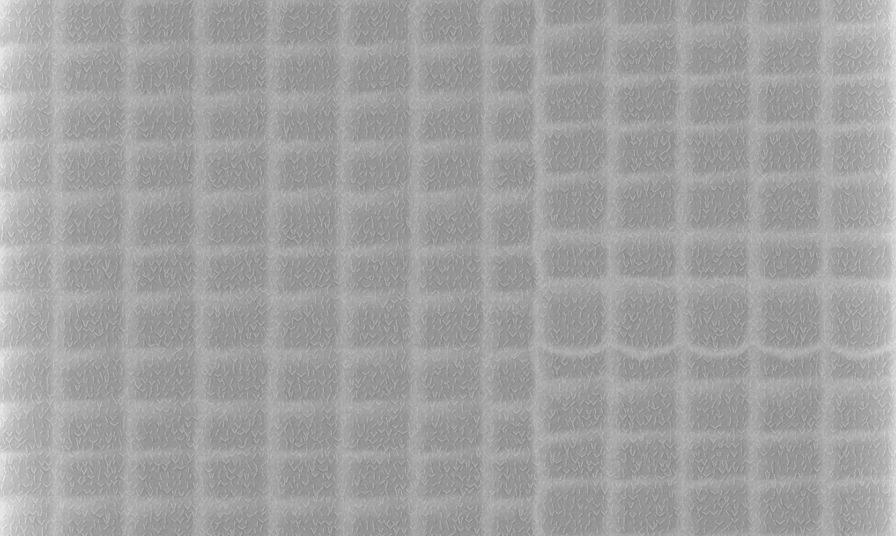
A Shadertoy shader for this pattern:

```glsl
// Grey quilted relief: soft-ridged cells, stippled with short strokes, joined along two wavy seams.

// Lengths are in canvas heights, measured from the top left corner.
const float TAU = 6.2831853;
const vec2 LEFT_PITCH = vec2(0.1337, 0.0948);
const vec2 RIGHT_PITCH = vec2(0.1337, 0.0972);
const vec2 LEFT_ORIGIN = vec2(0.1043, 0.0826);
const vec2 RIGHT_ORIGIN = vec2(1.004, 0.0435);
const float LOWER_ORIGIN_Y = 0.7065;
const vec2 SEAM = vec2(1.004, 0.652);
const float TALL_ROW = 5.0;         // stretched row above the level seam
const float TALL_HEIGHT = 1.26;
const float MARK_SIZE = 0.0138;
const float MARK_LIGHT = 0.095;
const float MARK_SHADE = 0.035;
const float GRAIN = 0.035;
const float BASE_TONE = 0.583;
const float RIDGE_TONE = 0.095;

float hash(vec2 p) {
    vec3 q = fract(p.xyx * vec3(0.1031, 0.1030, 0.0973));
    q += dot(q, q.yzx + 33.33);
    return fract((q.x + q.y) * q.z);
}

float noise(vec2 p) {
    vec2 i = floor(p), f = fract(p);
    f = f * f * (3.0 - 2.0 * f);
    return mix(mix(hash(i), hash(i + vec2(1, 0)), f.x),
               mix(hash(i + vec2(0, 1)), hash(i + vec2(1, 1)), f.x), f.y);
}

// Soft falloff from 1 at distance zero to 0 at the given width
float fall(float d, float width) {
    return 1.0 - smoothstep(0.0, width, d);
}

float segmentDistance(vec2 p, vec2 a, vec2 b) {
    vec2 e = b - a;
    return length(p - a - e * clamp(dot(p - a, e) / dot(e, e), 0.0, 1.0));
}

// Scattered leaning strokes and small forks, lit on one side
float marks(vec2 p) {
    vec2 g = p / MARK_SIZE, home = floor(g);
    float aa = 0.7 / (iResolution.y * MARK_SIZE);
    float lit = 0.0, shade = 0.0;
    for (int j = -1; j <= 1; j++)
    for (int i = -1; i <= 1; i++) {
        vec2 id = home + vec2(i, j) + 40.0;
        vec2 jitter = vec2(hash(id), hash(id + 71.3));
        vec2 r = g + 40.0 - id - 0.2 - 0.6 * jitter;
        float lean = (hash(id + 19.7) - 0.4) * 1.5;
        vec2 dir = vec2(sin(lean), -cos(lean)) * mix(0.18, 0.4, hash(id + 5.1));
        if (hash(id + 43.9) > 0.68) {
            r.x = abs(r.x) - 0.2;
            dir.x = abs(dir.x) + 0.06;
        }
        float d = segmentDistance(r, -dir, dir);
        float s = segmentDistance(r - vec2(0.2, 0.1), -dir, dir);
        lit = max(lit, 1.0 - smoothstep(0.07 - aa, 0.07 + aa, d));
        shade = max(shade, 1.0 - smoothstep(0.1 - aa, 0.1 + aa, s));
    }
    return MARK_LIGHT * lit - MARK_SHADE * shade;
}

// Height of the raised borders, 0 in a cell centre and 1 on a crest
float ridges(vec2 p) {
    float seamX = SEAM.x + 0.010 * (noise(vec2(p.y * 22.0, 3.0)) - 0.5)
                - 0.004 * cos(TAU * (p.y - 0.465) / RIGHT_PITCH.y);
    float scallop = abs(sin(0.5 * TAU * (p.x - SEAM.x) / RIGHT_PITCH.x));
    float seamY = SEAM.y + 0.020 * (scallop - 0.6) + 0.006 * (noise(p * 45.0) - 0.5);
    bool right = p.x > seamX;
    bool below = right && p.y > seamY;

    vec2 pitch = right ? RIGHT_PITCH : LEFT_PITCH;
    vec2 origin = right ? RIGHT_ORIGIN : LEFT_ORIGIN;
    if (below) origin.y = LOWER_ORIGIN_Y;
    vec2 wobble = vec2(noise(p * 38.0), noise(p * 38.0 + 17.0)) - 0.5;
    vec2 g = (p + 0.007 * wobble - origin) / pitch;
    g.y += 0.18 * (noise(vec2(p.y * 11.0, 8.0)) - 0.5);
    bool rounded = right && !below && g.y > TALL_ROW - 1.0;
    if (!rounded) g.y += 0.12 * (fract(g.x) - 0.4);
    vec2 id = floor(g), q = g - id;
    if (right && !below && g.y > TALL_ROW) {
        id.y = TALL_ROW;
        q.y = min((g.y - TALL_ROW) / TALL_HEIGHT, 1.0);
    }

    // Upright crest, level streak fading rightwards, rounded corners
    float upright = max(fall(q.x * pitch.x, 0.034), fall((1.0 - q.x) * pitch.x, 0.017));
    float thick = mix(0.022, 0.046, hash(vec2(id.y + 30.0, right ? 4.0 : 9.0)));
    float level = max(fall(q.y * pitch.y, thick), fall((1.0 - q.y) * pitch.y, 0.015));
    level *= mix(1.0, rounded ? 0.75 : 0.35, smoothstep(0.3, 0.85, q.x));
    vec2 c = abs(2.0 * q - 1.0);
    float corner = smoothstep(0.8, 1.15, pow(dot(c * c, c), 1.0 / 3.0));
    corner *= rounded ? 0.8 : (right ? 0.4 : 0.15);
    float h = 1.0 - (1.0 - 0.7 * upright) * (1.0 - 0.75 * level) * (1.0 - corner);

    h = max(h, fall(abs(p.x - seamX), 0.018));
    return right ? max(h, fall(abs(p.y - seamY), 0.016)) : h;
}

// Pale wear along both sides and in three corners
float edgeWear(vec2 p, float width) {
    float inset = width - p.x;
    float spots = 0.5 + 0.5 * cos(TAU * (p.y - 0.022) / LEFT_PITCH.y);
    float corners = exp(-length(p) / 0.13) + exp(-length(vec2(inset, p.y)) / 0.13)
                  + exp(-length(vec2(p.x, 1.0 - p.y)) / 0.13);
    return 0.17 * exp(-p.x / 0.07) + 0.10 * spots * exp(-p.x / 0.015)
         + 0.17 * exp(-inset / 0.05) + 0.07 * corners;
}

void mainImage(out vec4 fragColor, in vec2 fragCoord) {
    vec2 p = vec2(fragCoord.x, iResolution.y - fragCoord.y) / iResolution.y;
    float ridge = ridges(p);
    float tone = BASE_TONE + RIDGE_TONE * ridge;
    tone += marks(p) * (1.0 - 0.6 * ridge);
    tone += GRAIN * (1.0 + 0.6 * ridge) * (noise(p * 300.0) - 0.5);
    tone += edgeWear(p, iResolution.x / iResolution.y);
    fragColor = vec4(vec3(clamp(tone, 0.0, 0.9)), 1.0);
}
```
